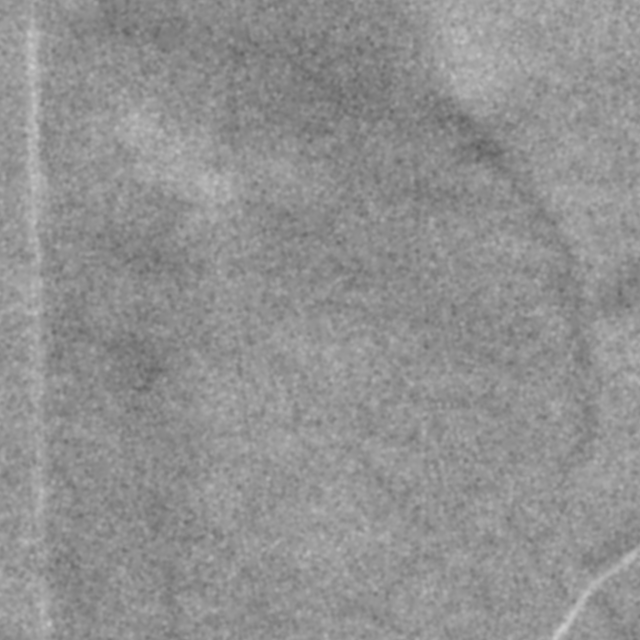
A three.js fragment shader for this texture:

```glsl
varying vec2 vUv;

const float BASE_GREY = 0.572;
const float FINE_CELLS = 155.0;
const float FINE_GAIN = 0.056;
const float SOFT_CELLS = 75.0;
const float SOFT_GAIN = 0.028;
const float CLOUD_CELLS = 10.0;
const float CLOUD_GAIN = 0.022;
const vec2 WEAVE_CELLS = vec2(11.0, 48.0);
const float WEAVE_GAIN = 0.018;
const float WEAVE_SLOPE = 0.17;
const float WARP = 0.012;
const vec2 ARC_CENTER = vec2(0.55, 0.40);
const vec2 ARC_RADII = vec2(0.36, 0.45);
const float ARC_WIDTH = 0.016;
const float STRIPE_WIDTH = 0.012;
const float CREASE_WIDTH = 0.007;

vec3 hash3(vec2 cell) {
  vec3 q = fract(cell.xyx * vec3(0.1031, 0.1030, 0.0973));
  q += dot(q, q.yxz + 33.33);
  return fract((q.xxy + q.yzz) * q.zyx);
}

// Cellular noise: signed soft grains, one jittered in each cell
float grains(vec2 p) {
  vec2 cell = floor(p);
  float sum = 0.0;
  for (int j = -1; j <= 1; j++) {
    for (int i = -1; i <= 1; i++) {
      vec2 id = cell + vec2(float(i), float(j));
      vec3 rnd = hash3(id + 71.0);
      vec2 d = p - id - rnd.xy;
      float k = max(0.0, 1.0 - dot(d, d));
      sum += (2.0 * rnd.z - 1.0) * k * k;
    }
  }
  return sum;
}

// Soft smear along the segment a-b
float smear(vec2 p, vec2 a, vec2 b, float width) {
  vec2 ab = b - a;
  float t = clamp(dot(p - a, ab) / dot(ab, ab), 0.0, 1.0);
  vec2 d = (p - a - ab * t) / width;
  return exp(-dot(d, d));
}

// Broad light and dark stains
float stains(vec2 p) {
  float dark = 0.055 * smear(p, vec2(0.30, 0.96), vec2(0.52, 0.87), 0.13);
  dark += 0.035 * smear(p, vec2(0.52, 0.86), vec2(0.78, 0.77), 0.06);
  dark += 0.045 * smear(p, vec2(0.51, 0.73), vec2(0.69, 0.69), 0.035);
  dark += 0.025 * smear(p, vec2(0.45, 0.60), vec2(0.68, 0.52), 0.11);
  dark += 0.050 * smear(p, vec2(0.18, 0.62), vec2(0.29, 0.58), 0.030);
  dark += 0.050 * smear(p, vec2(0.19, 0.46), vec2(0.23, 0.44), 0.032);
  dark += 0.035 * smear(p, vec2(0.22, 0.42), vec2(0.26, 0.00), 0.075);
  dark += 0.025 * smear(p, vec2(0.11, 0.65), vec2(0.11, 0.00), 0.045);
  dark += 0.060 * smear(p, vec2(0.96, 0.54), vec2(1.00, 0.57), 0.035);

  float light = 0.065 * smear(p, vec2(0.22, 0.79), vec2(0.34, 0.70), 0.050);
  light += 0.045 * smear(p, vec2(0.34, 0.70), vec2(0.45, 0.74), 0.045);
  light += 0.055 * smear(p, vec2(0.67, 1.00), vec2(0.74, 0.88), 0.055);
  light += 0.030 * smear(p, vec2(0.40, 0.46), vec2(0.55, 0.44), 0.060);
  light += 0.022 * smear(p, vec2(0.45, 0.18), vec2(0.80, 0.12), 0.190);
  return light - dark;
}

// Dark curved edge with a paler field beyond it
float arc(vec2 p) {
  float d = (length((p - ARC_CENTER) / ARC_RADII) - 1.0) * ARC_RADII.x;
  float reach = smoothstep(0.60, 0.76, p.x) * smoothstep(0.12, 0.30, p.y);
  float line = exp(-d * d / (ARC_WIDTH * ARC_WIDTH));
  return reach * (0.034 * smoothstep(0.0, 0.04, d) - 0.052 * line);
}

// Pale upright stripe, brightest near the top
float stripe(vec2 p) {
  float x = p.x - mix(0.068, 0.049, p.y);
  float line = exp(-x * x / (STRIPE_WIDTH * STRIPE_WIDTH));
  float glow = 0.065 + 0.055 * smear(p, vec2(0.05, 0.93), vec2(0.05, 0.75), 0.12);
  glow *= 1.0 - 0.5 * smoothstep(0.92, 1.0, p.y);
  return line * glow + 0.022 * (1.0 - smoothstep(-0.02, 0.02, x));
}

// Bright bent crease with shadows in the lower right corner
float crease(vec2 p) {
  vec2 bend = vec2(0.922, 0.075);
  float ridge = max(smear(p, vec2(0.855, -0.01), bend, CREASE_WIDTH),
                    smear(p, bend, vec2(1.01, 0.145), CREASE_WIDTH));
  float shade = 0.070 * smear(p, vec2(0.925, 0.135), vec2(0.975, 0.145), 0.022);
  shade += 0.060 * smear(p, vec2(0.945, 0.060), vec2(0.985, -0.01), 0.015);
  return 0.135 * ridge - shade * (1.0 - ridge);
}

void main() {
  vec2 drift = vec2(grains(vUv * 17.0), grains(vUv * 17.0 + 40.0));
  vec2 p = vUv + WARP * drift;
  vec2 woven = vec2(vUv.x, vUv.y + WEAVE_SLOPE * vUv.x);

  float grey = BASE_GREY + stains(p) + arc(p);
  grey += stripe(mix(vUv, p, 0.2)) + crease(mix(vUv, p, 0.4));
  grey += CLOUD_GAIN * grains(vUv * CLOUD_CELLS + 5.0);
  grey += WEAVE_GAIN * grains(woven * WEAVE_CELLS + 13.0);
  grey += SOFT_GAIN * grains(vUv * SOFT_CELLS + 29.0);
  grey += FINE_GAIN * grains(vUv * FINE_CELLS);
  gl_FragColor = vec4(vec3(grey), 1.0);
}
```
